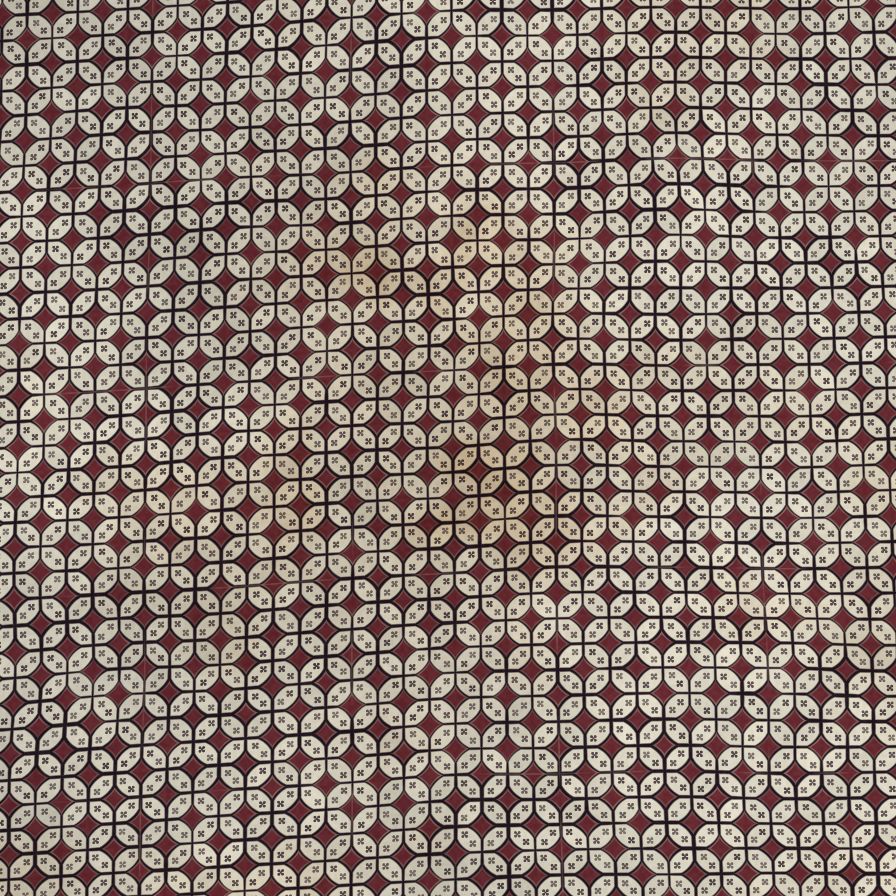
A WebGL 2 fragment shader for this pattern:

```glsl
#version 300 es
precision highp float;
// Batik cloth of interlocking diagonal petals with dark outlines and red concave diamonds.
// Each repeat is folded into one quarter holding a petal, a lens made of two arcs;
// noise bends the rows, varies the ink and stains the cloth.

uniform vec2 u_resolution;
out vec4 fragColor;

const vec2 REPEATS = vec2(17.5, 17.6);     // flowers across and down
const vec2 ANCHOR = vec2(0.392, 0.582);    // a flower centre, in canvas units
const float SLOPE_LEFT = 0.065;            // tilt of the rows at the left
const float SLOPE_RIGHT = 0.02;            // tilt of the rows at the right
const float TAPER = 0.03;                  // repeats widen toward the bottom
const float WOBBLE = 0.08;                 // hand-drawn drift, in repeats
const float PETAL_RADIUS = 1.05;           // arc radius, in quarter repeats
const float GAP = 0.06;                    // half width of the line between petals
const float OUTLINE = 0.155;               // where the dark outline ends
const float PALE_LINE = 0.012;             // thin line around each diamond
const float MARK_OFFSET = 0.165;           // marks from the petal centre
const float MARK_SIZE = 0.07;
const float SOFTNESS = 0.02;               // bleed of the dye

const vec3 CREAM = vec3(0.82, 0.80, 0.73);
const vec3 INK = vec3(0.13, 0.085, 0.115);
const vec3 RED = vec3(0.38, 0.155, 0.18);
const vec3 TAN = vec3(0.58, 0.46, 0.42);
const vec3 MARK_INK = vec3(0.28, 0.23, 0.24);
const vec3 STAIN = vec3(0.88, 0.76, 0.62);

float hash(vec2 p) {
  vec3 v = fract(vec3(p.xyx) * 0.1031);
  v += dot(v, v.yzx + 33.33);
  return fract((v.x + v.y) * v.z);
}

float noise(vec2 p) {
  vec2 i = floor(p), f = fract(p);
  f = f * f * (3.0 - 2.0 * f);
  float low = mix(hash(i), hash(i + vec2(1, 0)), f.x);
  float high = mix(hash(i + vec2(0, 1)), hash(i + vec2(1, 1)), f.x);
  return mix(low, high, f.y);
}

float fbm(vec2 p) {
  float sum = 0.0, weight = 0.5;
  for (int i = 0; i < 4; i++) {
    sum += weight * noise(p);
    p = p * 2.03 + 17.0;
    weight *= 0.5;
  }
  return sum;
}

// Canvas position to repeats, with tilted rows and a slow drift
vec2 clothCoords(vec2 uv) {
  vec2 p = uv - ANCHOR;
  p.y -= p.x * mix(SLOPE_LEFT, SLOPE_RIGHT, smoothstep(0.3, 1.0, uv.x));
  p.x *= 1.0 + TAPER * (2.0 * uv.y - 1.0);
  vec2 drift = vec2(noise(uv * 8.0 + 3.0), noise(uv * 8.0 + 41.0)) - 0.5;
  return p * REPEATS + WOBBLE * drift;
}

// Rosette of four dots joined by a small cross
float markDistance(vec2 p) {
  vec2 a = abs(p);
  float dots = length(a - MARK_SIZE) - 0.75 * MARK_SIZE;
  float stroke = max(abs(a.x - a.y) * 0.707 - 0.35 * MARK_SIZE, length(p) - 1.8 * MARK_SIZE);
  return min(dots, stroke);
}

void main() {
  vec2 uv = gl_FragCoord.xy / u_resolution;
  vec2 cloth = clothCoords(uv);
  float pixel = 2.0 * max(REPEATS.x / u_resolution.x, REPEATS.y / u_resolution.y);
  float soft = SOFTNESS + 0.5 * pixel;

  // Fold each repeat into one quarter, petal running from (0,0) to (1,1)
  vec2 q = abs(fract(cloth + 0.5) - 0.5) * 2.0;
  vec2 quarter = floor(cloth * 2.0);
  float arcs = max(length(q - vec2(1, 0)), length(q - vec2(0, 1)));
  float inkSpread = 0.05 * (noise(cloth * 1.7 + 9.0) - 0.5);

  // Petal: arcs clipped by the straight lines between neighbours
  vec2 edge = min(q, 1.0 - q);
  float petal = max(arcs - PETAL_RADIUS, GAP - min(edge.x, edge.y)) + inkSpread;

  // Ground, diamond and its pale line
  float diamond = arcs - 1.0 - OUTLINE - inkSpread;
  vec3 color = mix(INK, RED, smoothstep(-soft, soft, diamond));
  float pale = 1.0 - smoothstep(PALE_LINE, PALE_LINE + soft, abs(diamond));
  color = mix(color, TAN, pale * (0.25 + 0.5 * noise(cloth * 3.0)));

  // Petal cloth and marks, uneven from one petal to the next
  vec3 petalColor = CREAM * (0.96 + 0.07 * hash(quarter));
  for (int i = 0; i < 2; i++) {
    float side = float(i) * 2.0 - 1.0;
    vec2 seed = quarter + 57.0 * float(i);
    vec2 jitter = 0.06 * (vec2(hash(seed + 5.0), hash(seed + 23.0)) - 0.5);
    float mark = markDistance(q - 0.5 - side * MARK_OFFSET - jitter);
    float strength = 0.65 + 0.35 * hash(seed + 71.0);
    petalColor = mix(petalColor, MARK_INK, strength * (1.0 - smoothstep(-0.5 * soft, 0.6 * soft, mark)));
  }
  color = mix(color, petalColor, 1.0 - smoothstep(-soft, soft, petal));

  // Wear: brown stains, faded patches, faint broken seams and weave
  vec2 fromCentre = (uv - vec2(0.46, 0.55)) * vec2(1.5, 0.9);
  float centre = exp(-14.0 * dot(fromCentre, fromCentre));
  float stain = smoothstep(0.42, 0.75, fbm(uv * 7.0 + 12.0)) * (0.3 + 0.7 * centre);
  color *= mix(vec3(1.0), STAIN, 0.6 * stain + 0.25 * centre);
  vec2 seam = abs(fract(cloth / 4.0 + 0.5) - 0.5) * 8.0;
  float crack = 1.0 - smoothstep(0.012, 0.012 + soft, min(seam.x, seam.y));
  color = mix(color, TAN, 0.35 * crack * smoothstep(0.5, 0.8, noise(cloth * 1.3 + 60.0)));
  color *= 1.0 + 0.26 * (fbm(uv * 4.0 + 80.0) - 0.47) + 0.05 * (uv.x - uv.y);
  color += 0.04 * (noise(uv * 256.0) - 0.5);
  fragColor = vec4(color, 1.0);
}
```
